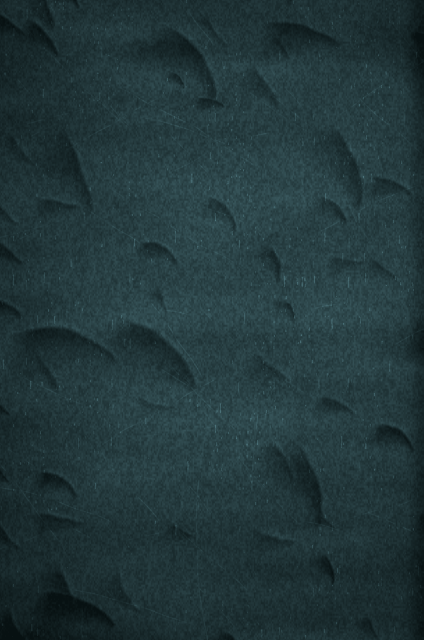
This texture is drawn by a Shadertoy shader. Its source:

```glsl
#define SHADOW_COLOR vec3(0.070, 0.125, 0.132)
#define LIGHT_COLOR vec3(0.208, 0.322, 0.342)
#define BASE_TONE 0.75
#define GRAIN 0.50
#define BLOTCHES 0.50
#define DENT_DEPTH 0.62
#define SCRATCHES 64
#define SCRATCH_GLOW 0.42
#define SCRATCH_WIDTH 0.0010
#define SPECK_GLOW 0.85

vec3 hash3(vec2 p) {
    vec3 q = fract(p.xyx * vec3(0.1031, 0.1030, 0.0973));
    q += dot(q, q.yxz + 33.33);
    return fract((q.xxy + q.yzz) * q.zyx);
}

float noise(vec2 p) {
    vec2 i = floor(p), f = fract(p);
    f = f * f * (3.0 - 2.0 * f);
    float low = mix(hash3(i).x, hash3(i + vec2(1, 0)).x, f.x);
    float high = mix(hash3(i + vec2(0, 1)).x, hash3(i + vec2(1, 1)).x, f.x);
    return mix(low, high, f.y);
}

float fbm(vec2 p) {
    float sum = 0.0, amp = 0.5;
    for (int i = 0; i < 4; i++) {
        sum += amp * noise(p);
        p = mat2(1.6, 1.2, -1.2, 1.6) * p + 7.3;
        amp *= 0.5;
    }
    return sum;
}

vec2 rotate(vec2 p, float angle) {
    float c = cos(angle), s = sin(angle);
    return vec2(c * p.x + s * p.y, c * p.y - s * p.x);
}

// Wedge dents: crisp upper edge, soft shade below; x = shade, y = lit rim
vec2 dents(vec2 p, float size, float chance, float seed, float pixel) {
    vec2 cell = floor(p / size), result = vec2(0);
    for (int k = 0; k < 9; k++) {
        vec2 id = cell + vec2(k % 3 - 1, k / 3 - 1);
        vec3 place = hash3(id + seed), shape = hash3(id + seed + 41.0);
        if (place.z > chance) continue;
        vec2 q = rotate(p - (id + 0.2 + 0.6 * place.xy) * size, -0.75 + 1.1 * (shape.x - 0.5));
        q /= size * mix(0.35, 0.85, shape.y);
        float edge = 0.035 * (noise(q * 5.0 + id * 9.0) - 0.5) - (shape.z - 0.3) * q.x * q.x;
        float depth = edge - q.y;
        float reach = mix(0.75, 0.12, smoothstep(-0.5, 0.6, q.x));
        float ends = smoothstep(-0.65, -0.25, q.x) * smoothstep(0.62, 0.5, q.x);
        float soft = pixel / size * 2.0 + 0.015;
        float fade = clamp(1.0 - depth / reach, 0.0, 1.0);
        float shade = smoothstep(-soft, soft, depth) * fade * ends;
        result.x = max(result.x, shade * (0.45 + 0.55 * shape.z));
        result.y = max(result.y, exp(-pow((depth + soft) / soft, 2.0)) * ends * shape.y);
    }
    return result;
}

// Long curved hairlines, mostly falling to the right
float scratches(vec2 p, float aspect, float pixel) {
    float glow = 0.0;
    for (int i = 0; i < SCRATCHES; i++) {
        vec3 place = hash3(vec2(i, 17)), shape = hash3(vec2(i, 83));
        float angle = place.z < 0.7 ? mix(-1.1, -0.2, shape.x) : mix(0.1, 0.6, shape.x);
        if (place.z > 0.92) angle = 1.5 + 0.2 * shape.x;
        vec2 q = rotate(p - place.xy * vec2(aspect, 1.0), angle);
        float halfLength = mix(0.03, 0.21, shape.y * shape.y);
        q.y += (shape.z - 0.5) * 1.3 * q.x * q.x + 0.004 * (noise(vec2(q.x * 25.0, i)) - 0.5);
        float width = max(SCRATCH_WIDTH, 0.5 * pixel);
        float line = exp(-q.y * q.y / (width * width));
        line *= smoothstep(halfLength, 0.6 * halfLength, abs(q.x));
        float wear = smoothstep(0.1, 0.75, noise(vec2(q.x * 90.0, float(i) * 3.0)));
        glow = max(glow, line * wear * (0.4 + 0.6 * shape.z));
    }
    return glow;
}

// Pale flecks stretched downward, gathered in clusters
float specks(vec2 p, vec2 size, float chance, float seed, float pixel) {
    vec2 id = floor(p / size);
    vec3 place = hash3(id + seed), shape = hash3(id + seed + 59.0);
    float cluster = smoothstep(0.3, 0.75, fbm(id * size * vec2(14.0, 7.0) + seed));
    vec2 q = abs(p - (id + 0.3 + 0.4 * place.xy) * size);
    q.x += 0.0007 * (noise(p * 400.0) - 0.5);
    float halfWidth = 0.0008, halfHeight = size.y * mix(0.08, 0.28, shape.x);
    float fleck = smoothstep(halfWidth + pixel * 0.5, halfWidth - pixel * 0.5, q.x);
    fleck *= smoothstep(halfHeight + pixel * 0.5, halfHeight - pixel * 0.5, q.y);
    return fleck * step(place.z, chance * cluster) * (0.3 + 0.7 * shape.y);
}

void mainImage(out vec4 fragColor, in vec2 fragCoord) {
    vec2 uv = fragCoord / iResolution.xy;
    vec2 p = fragCoord / iResolution.y;
    float pixel = 1.0 / iResolution.y, aspect = iResolution.x / iResolution.y;

    // Broad light falling off towards the edges
    vec2 away = uv - vec2(0.57, 0.57);
    float tone = BASE_TONE - dot(away * away, vec2(1.15, 1.7));
    tone -= 0.3 * smoothstep(0.95, 1.0, uv.x);

    // Cloudy stains and faint horizontal brushing
    tone += BLOTCHES * (fbm(p * vec2(5.0, 9.0)) - 0.47);
    tone += 0.18 * (noise(p * vec2(4.0, 38.0)) - 0.5);

    // Dents of two sizes
    vec2 large = dents(p, 0.20, 0.55, 5.0, pixel);
    vec2 small = dents(p + 0.03, 0.085, 0.50, 131.0, pixel);
    tone -= DENT_DEPTH * max(large.x, small.x);
    tone += 0.16 * max(large.y, small.y);

    // Fine grain
    float grain = noise(p * vec2(460.0, 330.0)) + 0.5 * noise(p * vec2(210.0, 120.0) + 50.0);
    tone += GRAIN * (grain - 0.75) * (0.45 + 0.55 * clamp(tone, 0.0, 1.0));

    // Surface wear
    float lit = 0.45 + 0.55 * clamp(tone, 0.0, 1.0);
    tone += SCRATCH_GLOW * scratches(p, aspect, pixel) * lit;
    float flecks = specks(p, vec2(0.006, 0.010), 0.22, 211.0, pixel);
    flecks = max(flecks, specks(p, vec2(0.009, 0.032), 0.16, 307.0, pixel));
    tone += SPECK_GLOW * flecks * lit;

    fragColor = vec4(mix(SHADOW_COLOR, LIGHT_COLOR, clamp(tone, -0.3, 2.0)), 1.0);
}
```
